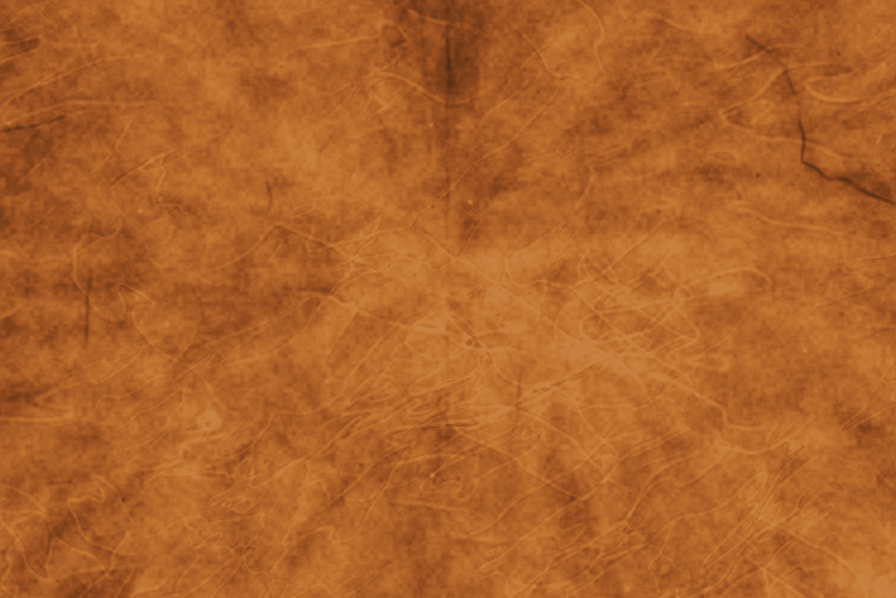
Write a Shadertoy shader that draws this texture.

```glsl
// Worn tan leather hide: a dark spine, fibres fanning out from it, pale wrinkles and scars.
// Every layer adds to one signed tone, about unit spread, that a colour ramp turns into tan.
// Lengths are in canvas heights, with the centre of the canvas at zero.

const vec3 TAN_RAMP[6] = vec3[6](
    vec3(0.53, 0.27, 0.11), vec3(0.62, 0.32, 0.13), vec3(0.67, 0.37, 0.15),
    vec3(0.72, 0.41, 0.17), vec3(0.76, 0.46, 0.19), vec3(0.78, 0.50, 0.25));
const float RAMP_TONE[6] = float[6](-1.9, -1.0, -0.23, 0.55, 1.4, 2.4);

const float BLOTCH_GAIN = 0.95;
const float FIBRE_GAIN = 1.25;
const float MOTTLE_GAIN = 0.75;
const float GRAIN_GAIN = 0.65;
const float WRINKLE_GAIN = 1.15;
const float SPINE_GAIN = 1.2;
const float SCAR_GAIN = 2.3;
const vec2 FAN_CENTRE = vec2(0.01, 0.08);
const int FIBRE_LAYERS = 6;
const int WRINKLE_LAYERS = 9;

const vec2 CRACK[6] = vec2[6](
    vec2(0.50, 0.445), vec2(0.562, 0.387), vec2(0.588, 0.314),
    vec2(0.594, 0.227), vec2(0.656, 0.197), vec2(0.744, 0.158));
const vec4 SCARS[7] = vec4[7](
    vec4(-0.60, 0.12, -0.60, -0.10), vec4(-0.30, 0.20, -0.30, 0.14),
    vec4(-0.75, 0.275, -0.64, 0.307), vec4(-0.19, 0.28, -0.21, 0.246),
    vec4(0.125, -0.115, 0.11, -0.23), vec4(-0.668, -0.307, -0.637, -0.303),
    vec4(-0.72, -0.377, -0.68, -0.377));

float hash(vec2 p) {
    vec3 q = fract(p.xyx * 0.1031);
    q += dot(q, q.yzx + 33.33);
    return fract((q.x + q.y) * q.z);
}

// Smooth value noise in -1..1
float noise(vec2 p) {
    vec2 i = floor(p), f = fract(p);
    f = f * f * (3.0 - 2.0 * f);
    float low = mix(hash(i), hash(i + vec2(1, 0)), f.x);
    float high = mix(hash(i + vec2(0, 1)), hash(i + 1.0), f.x);
    return 2.0 * mix(low, high, f.y) - 1.0;
}

float fbm(vec2 p, int octaves) {
    float sum = 0.0, gain = 1.0;
    for (int i = 0; i < octaves; i++) {
        sum += gain * noise(p);
        p = mat2(1.6, 1.2, -1.2, 1.6) * p + 17.3;
        gain *= 0.5;
    }
    return sum;
}

mat2 rotation(float a) { return mat2(cos(a), -sin(a), sin(a), cos(a)); }

float bell(float x) { return exp(-x * x); }

float segmentDistance(vec2 p, vec2 a, vec2 b) {
    vec2 ab = b - a;
    return length(p - a - ab * clamp(dot(p - a, ab) / dot(ab, ab), 0.0, 1.0));
}

// Stretched noise, blended so that its grain points away from the fan centre
float fibres(vec2 p) {
    vec2 q = p - FAN_CENTRE;
    vec2 ray = q / (length(q) + 0.02);
    float sum = 0.0, total = 0.001;
    for (int i = 0; i < FIBRE_LAYERS; i++) {
        float angle = 3.14159 * float(i) / float(FIBRE_LAYERS);
        float weight = pow(abs(dot(ray, vec2(cos(angle), sin(angle)))), 10.0);
        vec2 s = rotation(angle) * p * vec2(5.0, 24.0) + float(i) * 31.7;
        sum += weight * fbm(s, 3);
        total += weight;
    }
    return sum / total;
}

// Pale raised lines with a faint shadow, coarse layers first
float wrinkles(vec2 p) {
    float sum = 0.0;
    for (int i = 0; i < WRINKLE_LAYERS; i++) {
        float k = float(i) / float(WRINKLE_LAYERS - 1);
        vec2 seed = vec2(float(i) * 13.7 + 4.0, float(i) * 7.9 + 9.0);
        float angle = (hash(seed) - 0.5) * mix(0.5, 2.8, k);
        float n = fbm(rotation(angle) * p * vec2(2.6, 8.0) * mix(1.0, 2.4, k) + seed, 3);
        float slope = length(vec2(dFdx(n), dFdy(n))) * iResolution.y;
        float width = max(mix(0.0034, 0.002, k), 0.6 / iResolution.y);
        float d = n / (slope + 1.5) / width;
        float patchy = smoothstep(0.05, 0.6, noise(p * 5.0 + seed * 1.7) - 0.25 * p.y);
        sum += mix(1.0, 0.6, k) * patchy * (bell(d) - 0.4 * bell(d + 2.0));
    }
    return sum;
}

// Dark stain, broad at the top, with a thin crease along the middle
float spine(vec2 p) {
    float x = p.x + 0.012 * noise(vec2(p.y * 5.0, 3.0));
    float streak = 0.75 + 0.5 * noise(vec2(x * 45.0, p.y * 3.0));
    float stain = bell((x + 0.05) / 0.11) * smoothstep(0.15, 0.5, p.y);
    float band = bell((x - 0.02) / 0.035) * smoothstep(-0.4, 0.1, p.y);
    float crease = bell((p.x + 0.003 * noise(p.yy * 16.0)) / 0.004) * smoothstep(-0.32, -0.1, p.y);
    return streak * (stain + 0.75 * band) + 0.8 * crease * (0.7 + 0.5 * noise(p.yy * 12.0));
}

float scars(vec2 p) {
    p += 0.006 * vec2(noise(p * 30.0), noise(p * 30.0 + 50.0));
    float crack = 1.0, scar = 1.0;
    for (int i = 0; i < 5; i++) crack = min(crack, segmentDistance(p, CRACK[i], CRACK[i + 1]));
    for (int i = 0; i < 7; i++) scar = min(scar, segmentDistance(p, SCARS[i].xy, SCARS[i].zw));
    float wear = 0.7 + 0.5 * noise(p * 22.0);
    return wear * (bell(crack / 0.0035) + 0.2 * bell(crack / 0.02) + 0.65 * bell(scar / 0.004));
}

// Sparse pores, mostly dark, a few pale
float flecks(vec2 p) {
    vec2 cell = floor(p * 16.0);
    vec2 spot = 0.2 + 0.6 * vec2(hash(cell + 5.0), hash(cell + 71.0));
    float d = length(fract(p * 16.0) - spot) / 16.0;
    float pick = hash(cell + 133.0);
    return bell(d / 0.0035) * (2.5 * step(0.98, pick) - 1.5 * step(pick, 0.1));
}

vec3 tanColour(float tone) {
    vec3 colour = TAN_RAMP[0] * (1.0 + 0.16 * clamp(tone - RAMP_TONE[0], -3.5, 0.0));
    for (int i = 1; i < 6; i++) {
        float t = (tone - RAMP_TONE[i - 1]) / (RAMP_TONE[i] - RAMP_TONE[i - 1]);
        colour = mix(colour, TAN_RAMP[i], clamp(t, 0.0, 1.0));
    }
    return colour;
}

void mainImage(out vec4 fragColor, in vec2 fragCoord) {
    vec2 p = (fragCoord - 0.5 * iResolution.xy) / iResolution.y;
    vec2 warped = p + 0.02 * vec2(fbm(p * 6.0, 2), fbm(p * 6.0 + 40.0, 2));

    float tone = 0.12 + BLOTCH_GAIN * fbm(warped * 3.2 + 8.0, 4);
    tone += FIBRE_GAIN * fibres(warped);
    tone += MOTTLE_GAIN * fbm(warped * 26.0, 3);
    tone += GRAIN_GAIN * fbm(p * 125.0, 2);
    tone += WRINKLE_GAIN * wrinkles(warped);
    tone += flecks(p) - SPINE_GAIN * spine(p) - SCAR_GAIN * scars(p);

    // Darker upper corners, paler lower right corner
    tone -= 0.9 * smoothstep(0.5, 0.9, length(p * vec2(1.0, 0.8) - vec2(0.0, -0.15)));
    tone += 2.2 * bell(length(p - vec2(0.73, -0.48)) / 0.09);

    fragColor = vec4(tanColour(tone), 1.0);
}
```
